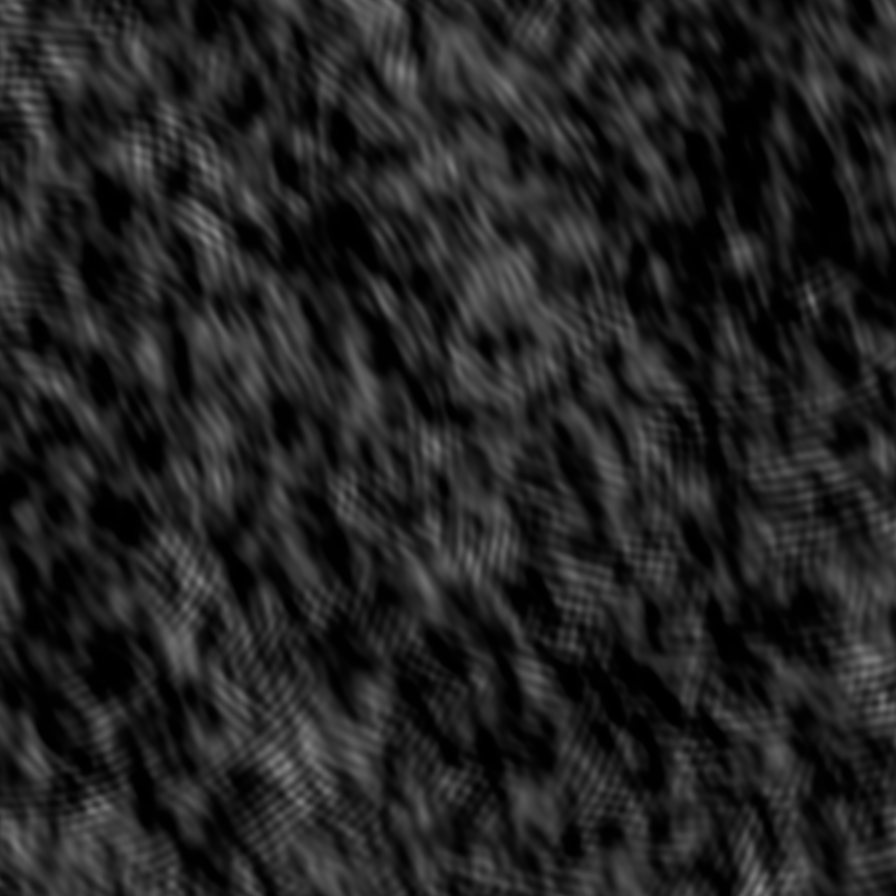
Reproduce this texture procedurally as a three.js fragment shader.

```glsl
// Dark, silky grey grain: steep slanted streaks of stretched gradient noise
// at several scales, crossed by fine circular ripples from a few centres.
// The sum is softly clipped at black.

varying vec2 vUv;

const float TAU = 6.2831853;
const float MEAN_GREY = 0.132;

float hash(vec2 p) {
  return fract(sin(dot(p, vec2(127.1, 311.7))) * 43758.5453);
}

// Slope contribution of one lattice corner
float corner(vec2 cell, vec2 offset) {
  float angle = TAU * hash(cell);
  return dot(vec2(cos(angle), sin(angle)), offset);
}

// Signed gradient noise, centred on zero
float noise(vec2 p) {
  vec2 i = floor(p);
  vec2 f = fract(p);
  vec2 u = f * f * f * (f * (f * 6.0 - 15.0) + 10.0);
  vec2 e = vec2(1.0, 0.0);
  float low = mix(corner(i, f), corner(i + e.xy, f - e.xy), u.x);
  float high = mix(corner(i + e.yx, f - e.yx), corner(i + e.xx, f - e.xx), u.x);
  return mix(low, high, u.y);
}

// Noise stretched along a direction; scale is (across, along)
float streaks(vec2 p, float angle, vec2 scale, float seed) {
  vec2 dir = vec2(cos(angle), sin(angle));
  vec2 q = vec2(dot(p, vec2(-dir.y, dir.x)), dot(p, dir));
  return noise(q * scale + seed);
}

// Smooth concentric ripples that come and go in patches
float ripples(vec2 p, vec2 centre, float frequency, float seed) {
  float radius = length(p - centre);
  float waver = 0.7 * noise(p * 5.0 + seed) + 0.3 * noise(p * 19.0 + seed);
  float patches = smoothstep(-0.25, 0.45, noise(p * 11.0 + seed + 40.0));
  float fade = smoothstep(0.04, 0.3, radius);
  return sin(TAU * (frequency * radius + waver)) * patches * fade;
}

void main() {
  // Gentle bending of the streaks
  vec2 bend = vec2(noise(vUv * 4.0 + 3.0), noise(vUv * 4.0 + 17.0));
  vec2 p = vUv + 0.02 * bend;

  // Broad bands, main grain, finer grain and threads
  float grey = MEAN_GREY;
  grey += 0.19 * streaks(p, -1.16, vec2(6.5, 2.4), 11.3);
  grey += 0.27 * streaks(p, -1.15, vec2(23.0, 10.0), 29.7);
  grey += 0.24 * streaks(p, -1.27, vec2(40.0, 18.0), 53.1);
  grey += 0.16 * streaks(p, -1.02, vec2(72.0, 30.0), 71.9);

  // Crossing families of fine ripples, gathered towards the edges
  float fine = ripples(vUv, vec2(0.01, 0.45), 74.0, 5.2);
  fine += ripples(vUv, vec2(0.8, 0.88), 68.0, 23.6);
  fine += 0.6 * ripples(vUv, vec2(-0.6, 0.12), 60.0, 61.4);
  grey += fine * (0.014 + 0.14 * max(grey, 0.0));

  // Soft clip at black
  grey = 0.5 * (grey + sqrt(grey * grey + 0.0006));
  gl_FragColor = vec4(vec3(grey), 1.0);
}
```
